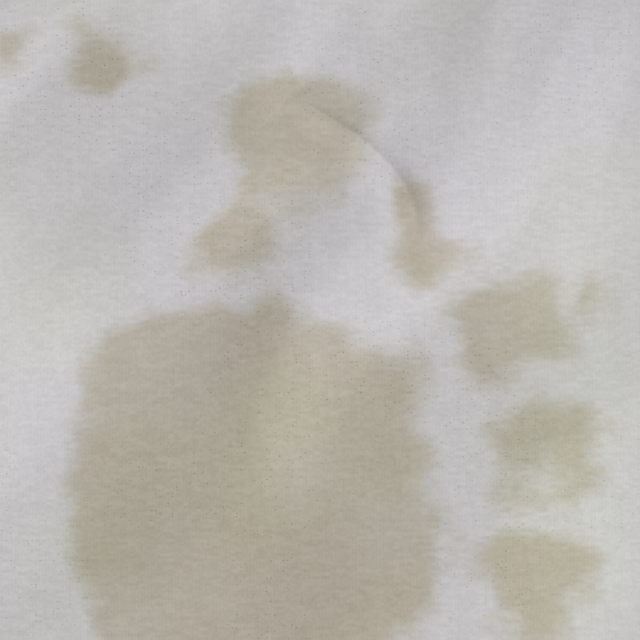
This texture is drawn by a WebGL 1 fragment shader. Its source:

```glsl
precision highp float;
uniform vec2 u_resolution;

float hash(vec2 p) {
  return fract(sin(dot(p, vec2(127.1, 311.7))) * 43758.55);
}

// Smooth cellular noise: jittered cell values blended by distance, about -0.5 to 0.5
float cellNoise(vec2 p) {
  vec2 cell = floor(p);
  float sum = 0.0, total = 0.0;
  for (int y = -1; y <= 1; y++) {
    for (int x = -1; x <= 1; x++) {
      vec2 c = cell + vec2(float(x), float(y));
      vec2 d = c + 0.25 + 0.5 * vec2(hash(c + 3.7), hash(c + 9.1)) - p;
      float weight = exp(-5.0 * dot(d, d));
      sum += weight * hash(c);
      total += weight;
    }
  }
  return sum / total - 0.5;
}

float smoothMin(float a, float b, float k) {
  float h = max(k - abs(a - b), 0.0) / k;
  return min(a, b) - 0.25 * h * h * k;
}

// Small round flecks in a share of the cells
float flecks(vec2 p, float share) {
  vec2 c = floor(p);
  vec2 d = fract(p) - 0.35 - 0.3 * vec2(hash(c + 5.3), hash(c + 8.9));
  return step(1.0 - share, hash(c)) * smoothstep(0.35, 0.08, length(d));
}

// One large stain with an arc of spots, each with a smaller droplet
float stainDistance(vec2 p) {
  vec2 center = vec2(0.39, 0.22);
  vec2 q = p - center;
  float d = length(q * vec2(1.0, 0.95)) - 0.305;
  for (int k = 0; k < 6; k++) {
    float i = float(k);
    float a = -0.3 + 0.44 * i;
    vec2 spot = vec2(cos(a), sin(a)) * (0.46 + 0.26 * pow(i / 5.0, 4.0));
    float b = 8.96 - 1.2 * i;
    vec2 droplet = spot + 0.155 * vec2(cos(b), sin(b));
    d = smoothMin(d, length(q - spot) - 0.08 - 0.02 * cos(3.0 * (i - 2.0)), 0.03);
    d = smoothMin(d, length(q - droplet) - 0.022 - 0.05 * exp(-pow(abs(i - 3.6), 2.0)), 0.03);
  }
  return d;
}

// Soft creases, stronger toward the top, and one curved ridge
float foldShade(vec2 p) {
  vec2 along = vec2(dot(p, vec2(0.83, -0.55)), dot(p, vec2(0.55, 0.83)));
  along.x += 0.03 * sin(9.0 * along.y + 2.0);
  float high = smoothstep(0.25, 0.85, p.y);
  float shade = 0.075 * cellNoise(along * vec2(7.0, 2.2) + 4.0);
  shade += 0.045 * high * cellNoise(along * vec2(17.0, 4.5) + 11.0);
  shade -= 0.02 * smoothstep(0.65, 1.0, p.y) + 0.025 * smoothstep(0.85, 1.05, p.x);

  float t = (p.y - 0.65) / 0.17;
  float across = p.x - 0.65 + 0.14 * t * t;
  float span = smoothstep(0.61, 0.68, p.y) * smoothstep(0.88, 0.79, p.y);
  float shadow = smoothstep(-0.004, 0.008, across) * exp(-max(across, 0.0) / 0.025);
  float light = exp(-pow(abs(across + 0.035) / 0.035, 2.0));
  return shade + span * (0.03 * light - 0.075 * shadow);
}

void main() {
  vec2 p = gl_FragCoord.xy / u_resolution;

  // Cloth with faint lavender patches
  vec3 color = vec3(0.772, 0.766, 0.766) + foldShade(p);
  color += vec3(0.0, -0.012, 0.022) * cellNoise(p * 5.0 + 31.0);

  // Ragged, soaked stain edges
  vec2 warp = vec2(cellNoise(p * 8.0), cellNoise(p * 8.0 + 17.0)) * 0.09;
  warp += vec2(cellNoise(p * 22.0 + 5.0), cellNoise(p * 22.0 + 41.0)) * 0.035;
  float threads = cellNoise(p * vec2(55.0, 130.0));
  float d = stainDistance(p + warp) + 0.014 * threads;
  float soak = smoothstep(0.028, -0.035, d);
  soak *= 0.93 + 0.28 * cellNoise(p * 9.0 + 23.0) + 0.1 * threads;
  color *= mix(vec3(1.0), vec3(0.89, 0.865, 0.78), soak);

  // Heathered fibres and knitted ribs
  float fibre = cellNoise(p * vec2(70.0, 190.0) + 7.0);
  float grain = cellNoise(p * 260.0);
  float rib = sin(1180.0 * p.x + 2.0 * sin(14.0 * p.y)) * (0.6 + 0.4 * sin(900.0 * p.y));
  color += 0.026 * fibre + 0.026 * grain + 0.005 * rib;

  // Scattered dark fibres
  float patches = smoothstep(-0.25, 0.3, cellNoise(p * 6.0 + 53.0));
  color -= 0.07 * patches * flecks(p * vec2(150.0, 190.0), 0.08);

  gl_FragColor = vec4(color, 1.0);
}
```
